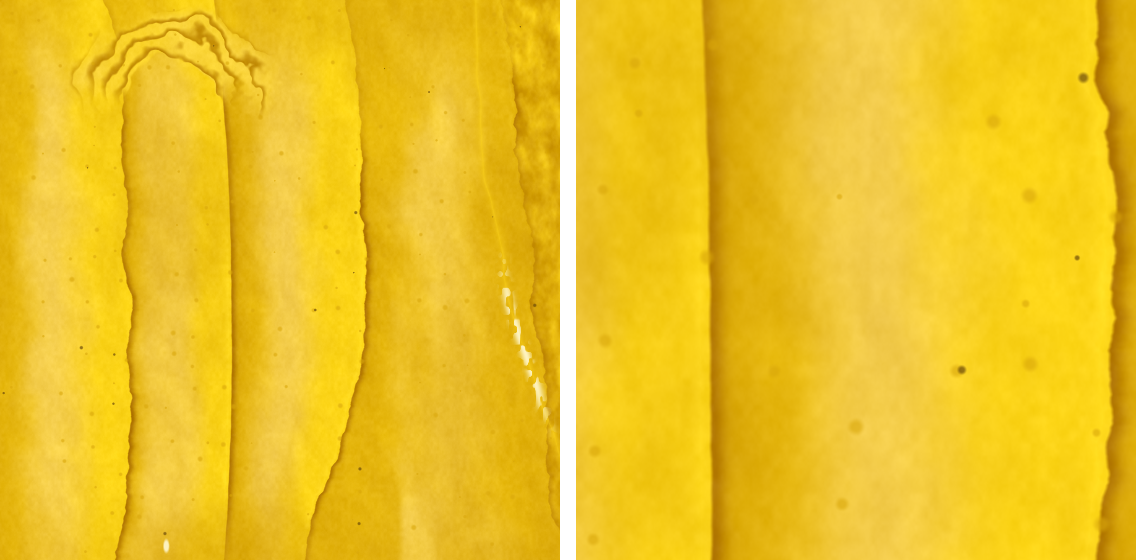
Left, the full canvas; right, a detail of the centre.
A WebGL 1 fragment shader for this texture:

```glsl
precision highp float;
// Thick yellow cream spread in broad, bowed vertical strokes that overlap.
// Each stroke is shaded across its width from a shadowed seam to a bright lip;
// noise adds ragged lips, uneven tone, grain, specks, a curled fold and glints.
uniform vec2 u_resolution;
#define SHADOW vec3(0.69, 0.46, 0.01)
#define AMBER  vec3(0.85, 0.655, 0.04)
#define GOLD   vec3(0.925, 0.745, 0.055)
#define YELLOW vec3(0.985, 0.83, 0.09)
#define CREAM  vec3(0.975, 0.83, 0.34)
#define RAGGED 0.02
#define SEAM_WIDTH 0.008
#define GRAIN 0.055
#define RELIEF 0.24
#define SPECK_GRID 21.0

float hash(vec2 p) {
  vec3 q = fract(p.xyx * 0.1031);
  q += dot(q, q.yzx + 33.33);
  return fract((q.x + q.y) * q.z);
}
float noise(vec2 p) {
  vec2 i = floor(p), f = fract(p);
  f = f * f * (3.0 - 2.0 * f);
  return mix(mix(hash(i), hash(i + vec2(1.0, 0.0)), f.x),
             mix(hash(i + vec2(0.0, 1.0)), hash(i + 1.0), f.x), f.y);
}
float fbm(vec2 p) {
  float sum = 0.0, amp = 0.5;
  for (int i = 0; i < 4; i++) {
    sum += amp * noise(p);
    p = p * 2.03 + 17.0;
    amp *= 0.5;
  }
  return sum;
}

// Horizontal position of seam k at depth t, measured down from the top
float seamX(float k, float t) {
  if (k < 0.0) return -0.015;
  float x = 0.207 + 0.16 * k + 0.025 * k * k + 0.022 * (1.0 - 4.0 * (t - 0.6) * (t - 0.6));
  if (k == 2.0) x -= 0.09 * smoothstep(0.6, 1.0, t);
  if (k == 3.0) x += 0.09 * t * t;
  float rough = RAGGED * (k == 1.0 ? 0.2 : (k == 3.0 ? 1.6 : 1.0));
  x += rough * (noise(vec2(t * 11.0, k * 7.3)) - 0.5);
  return x + 0.5 * rough * (fbm(vec2(t * 55.0, k * 5.1)) - 0.5);
}

// Colour across one stroke, between its left seam and its right lip
vec3 strokeColor(float x, float left, float right, float k, float t, float blotch) {
  float d = max(x - left, 0.0), lip = right - x;
  float u = d / (right - left) + 0.45 * (blotch - 0.47);
  vec3 c = mix(GOLD, k == 2.0 ? mix(GOLD, AMBER, 0.35) : YELLOW, smoothstep(0.4, 0.75, u));
  float start = k == 0.0 ? -0.05 : 0.15;
  float pale = smoothstep(start, start + 0.28, u) * (1.0 - smoothstep(0.48, 0.82, u));
  pale *= smoothstep(0.02, 0.25, t + 0.1 * blotch) * (k > 2.5 ? 0.1 : 1.0);
  c = mix(c, CREAM, min(1.0, pale * (0.55 + 0.7 * blotch)));
  if (k < 0.0) return mix(c, AMBER, 0.8 * exp(-d / 0.04));
  float onset = k == 0.0 ? 0.2 : (k == 2.0 ? 0.28 : 0.14);
  float depth = mix(0.25, 1.0, smoothstep(onset - 0.05, onset + 0.05, t));
  depth *= 0.7 + 0.5 * noise(vec2(t * 8.0, k * 3.7));
  float spread = k == 0.0 ? 0.02 : 0.045;
  c = mix(c, AMBER, min(1.0, depth * exp(-d / spread)));
  c = mix(c, SHADOW, min(1.0, depth * exp(-d * d / (SEAM_WIDTH * SEAM_WIDTH))));
  return c + vec3(0.02, 0.03, 0.03) * exp(-abs(lip - 0.006) / 0.004);
}

// Folded rings of cream pushed up above the second stroke
vec3 addCurl(vec3 c, vec2 p, float blotch) {
  vec2 warp = vec2(fbm(p * 14.0), fbm(p * 14.0 + 40.0)) - 0.5;
  float r = length(p - vec2(0.315, 0.19) + 0.1 * warp);
  float f = fract((r - 0.085) / 0.033 + 2.0 * blotch + warp.x);
  float fold = smoothstep(0.0, 0.45, f) * (1.0 - smoothstep(0.86, 1.0, f));
  vec3 ring = mix(mix(AMBER, SHADOW, 0.5), mix(YELLOW, CREAM, blotch), fold);
  float mask = smoothstep(0.08, 0.087, r) * (1.0 - smoothstep(0.15, 0.19, r));
  return mix(c, ring, mask * (1.0 - smoothstep(0.14, 0.2, p.y + 0.1 * warp.y)));
}

// One jittered dot per cell; the return value is its coverage
float specks(vec2 p, float grid, float share, float size) {
  vec2 cell = floor(p * grid);
  vec2 spot = 0.2 + 0.6 * vec2(hash(cell + 3.1), hash(cell + 8.7));
  float radius = size * (0.5 + hash(cell + 21.0));
  float d = length(fract(p * grid) - spot) / grid;
  return step(hash(cell + 55.0), share) * (1.0 - smoothstep(0.3 * radius, radius, d));
}

void main() {
  vec2 p = gl_FragCoord.xy / u_resolution;
  p.y = 1.0 - p.y;
  float x = p.x, t = p.y, blotch = fbm(p * vec2(9.0, 5.0) + 4.0);
  // Overlapping strokes, laid from left to right
  vec3 c = GOLD;
  float left = seamX(-1.0, t);
  for (int i = 0; i < 5; i++) {
    float k = float(i) - 1.0, right = seamX(k + 1.0, t);
    c = mix(c, strokeColor(x, left, right, k, t, blotch), smoothstep(-0.0015, 0.0015, x - left));
    left = right;
  }
  // Flap at the lower right, broad darker patches and the curl
  float flap = x - 0.645 - 0.07 * smoothstep(0.68, 0.9, t) - 0.01 * blotch;
  float flapMask = smoothstep(0.68, 0.75, t) * smoothstep(0.0, 0.02, x - seamX(2.0, t));
  c = mix(c, mix(GOLD, AMBER, 0.5), 0.8 * flapMask * (1.0 - smoothstep(-0.012, 0.004, flap)));
  float patches = smoothstep(0.48, 0.72, fbm(p * vec2(6.0, 3.0) + 31.0));
  float border = smoothstep(0.88, 1.0, x) + 0.5 * smoothstep(0.9, 1.0, t);
  c = mix(c, AMBER, min(0.75, 0.45 * patches + 0.5 * border));
  c = addCurl(c, p, blotch);
  // Relief, lumpier at the right border, and fine grain
  vec2 q = p * vec2(26.0, 17.0);
  float slope = fbm(q) - fbm(q + vec2(0.35, -0.3));
  float lumpy = 0.35 + 1.6 * smoothstep(-0.01, 0.02, x - seamX(3.0, t));
  c += RELIEF * slope * lumpy * vec3(0.8, 1.0, 0.5);
  c += GRAIN * (fbm(p * vec2(170.0, 130.0)) - 0.47) * vec3(0.8, 1.0, 1.8);
  // Amber flecks and rare dark specks
  c = mix(c, AMBER, 0.6 * specks(p, SPECK_GRID, 0.4, 0.0045));
  c = mix(c, vec3(0.42, 0.29, 0.04), 0.7 * specks(p + 0.37, SPECK_GRID * 0.6, 0.13, 0.003));
  // Wet glints along a soft ridge at the right and near the bottom
  float ridge = x - 0.845 - 0.23 * t * t - 0.012 * (noise(vec2(t * 22.0, 2.0)) - 0.5);
  c = mix(c, YELLOW + 0.02, 0.5 * exp(-abs(ridge) / 0.004));
  float wet = smoothstep(0.42, 0.55, t) * (1.0 - smoothstep(0.68, 0.8, t));
  float glint = wet * exp(-ridge * ridge / 0.0001) * smoothstep(0.52, 0.66, noise(p * vec2(150.0, 90.0)));
  float drop = length((p - vec2(0.297, 0.975)) * vec2(1.0, 0.45));
  glint = max(glint, 1.0 - smoothstep(0.003, 0.007, drop));
  gl_FragColor = vec4(clamp(mix(c, vec3(1.0, 0.97, 0.82), 0.9 * glint), 0.0, 1.0), 1.0);
}
```
